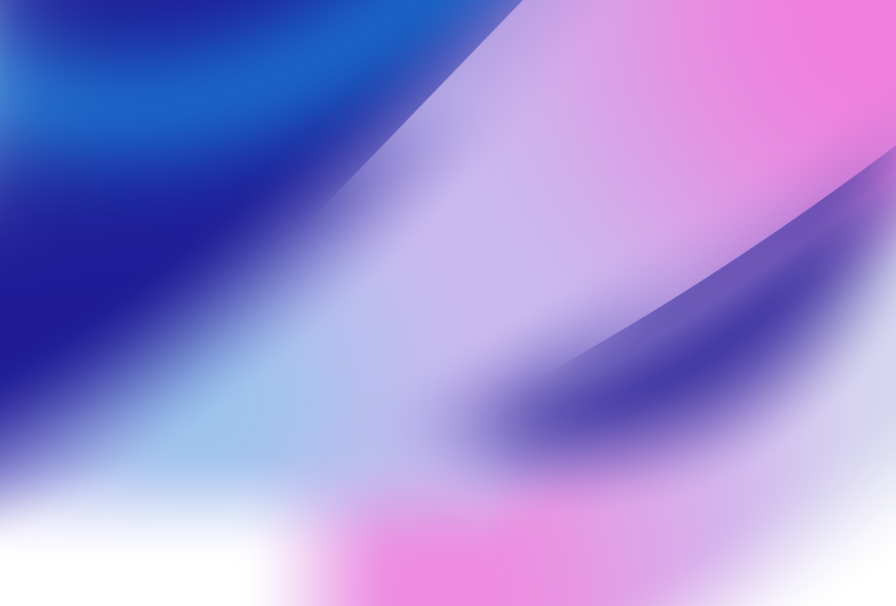
Give the GLSL for this background, as a Shadertoy shader.

```glsl
// Soft abstract backdrop: a lilac ribbon sweeps between a navy corner and a
// violet fold, above a pink glow on white. Each layer is a colour gradient
// masked by a blurred curve; two crisp edges fade out along their length.

#define NAVY     vec3(0.12, 0.11, 0.59)
#define AZURE    vec3(0.10, 0.38, 0.77)
#define SKY      vec3(0.62, 0.77, 0.93)
#define LAVENDER vec3(0.79, 0.73, 0.94)
#define PINK     vec3(0.94, 0.50, 0.87)
#define ORCHID   vec3(0.82, 0.72, 0.93)
#define MIST     vec3(0.84, 0.84, 0.94)
#define VIOLET   vec3(0.26, 0.22, 0.64)
#define NAVY_BLUR 0.14
#define FOLD_BLUR 0.11

// 1 inside the inner radius, falling to 0 at the outer one
float glow(vec2 p, vec2 centre, float inner, float outer) {
    return 1.0 - smoothstep(inner, outer, length(p - centre));
}

// Signed distance, approximately, above y = a + b x + c x^2
float aboveParabola(vec2 p, float a, float b, float c) {
    float slope = b + 2.0 * c * p.x;
    return (p.y - a - p.x * (b + c * p.x)) / sqrt(1.0 + slope * slope);
}

// Lilac ribbon: sky blue at lower left, pink at upper right
vec3 ribbonColor(vec2 p) {
    vec3 color = mix(LAVENDER, PINK, glow(p, vec2(1.48, 1.0), 0.1, 0.82));
    return mix(color, SKY, glow(p, vec2(0.33, 0.34), 0.0, 0.5));
}

// White floor with a pink glow and a pale arm rising to the right
vec3 floorColor(vec2 p) {
    vec3 arm = mix(ORCHID, MIST, smoothstep(1.15, 1.48, p.x));
    arm = mix(arm, PINK + vec3(0.0, 0.04, 0.01), glow(p, vec2(0.74, 0.02), 0.0, 0.6));
    float leftFade = smoothstep(0.38, 0.66, p.x);
    float cornerFade = smoothstep(-0.13, 0.1, aboveParabola(p, -0.81, 0.7, 0.0));
    return mix(vec3(1.0), arm, leftFade * cornerFade);
}

// Navy corner crossed by an arched azure band, lit from the left side
vec3 cornerColor(vec2 p) {
    float d = aboveParabola(p - vec2(0.193, 0.822), 0.0, 0.0, -0.0) ;
    d = aboveParabola(p - vec2(0.193, 0.822), 0.0, 0.0, 0.725) / 0.115;
    vec3 color = mix(NAVY, AZURE, exp(-d * d));
    float sideLight = exp(-p.x / 0.06) * smoothstep(0.5, 0.9, p.y);
    return mix(color, SKY, 0.32 * sideLight);
}

// Coverage of the navy corner, cut by a straight crisp edge near the top
float cornerMask(vec2 p, float pixel) {
    float soft = smoothstep(-NAVY_BLUR, NAVY_BLUR, aboveParabola(p, 0.247, 0.5, 0.414));
    float edge = (p.x - 0.863 - 0.965 * (p.y - 1.0)) / 1.39;
    float cut = smoothstep(-pixel, pixel, edge) * smoothstep(0.62, 0.86, p.y);
    return soft * (1.0 - 0.75 * cut);
}

// Coverage of the violet fold: crisp on top, blurred along a circle below
float foldMask(vec2 p, float pixel) {
    float t = p.x - 0.898;
    float height = p.y - (0.382 + t * (0.55 + 0.175 * t));
    float soft = 1.0 - smoothstep(-0.15, 0.14, height);
    float crisp = smoothstep(0.87, 1.15, p.x);
    float below = mix(soft, max(soft, 0.72), crisp);
    float above = soft * mix(1.0, 0.4, crisp);
    float top = mix(below, above, smoothstep(-pixel, pixel, height * 0.82));
    float bottom = glow(p, vec2(0.927, 0.797), 0.548 - FOLD_BLUR, 0.548 + FOLD_BLUR);
    return top * bottom * smoothstep(0.5, 0.9, p.x);
}

void mainImage(out vec4 fragColor, in vec2 fragCoord) {
    vec2 p = fragCoord / iResolution.y;
    float pixel = 1.0 / iResolution.y;

    // Ribbon melts into the floor along a line that climbs to the right
    float floorLine = 0.165 + 0.7 * max(p.x - 0.8, 0.0);
    float floorMask = 1.0 - smoothstep(-0.1, 0.1, p.y - floorLine);
    vec3 color = mix(ribbonColor(p), floorColor(p), floorMask);

    // Dark layers on top
    color = mix(color, cornerColor(p), cornerMask(p, pixel));
    color = mix(color, VIOLET, foldMask(p, pixel));

    fragColor = vec4(color, 1.0);
}
```
